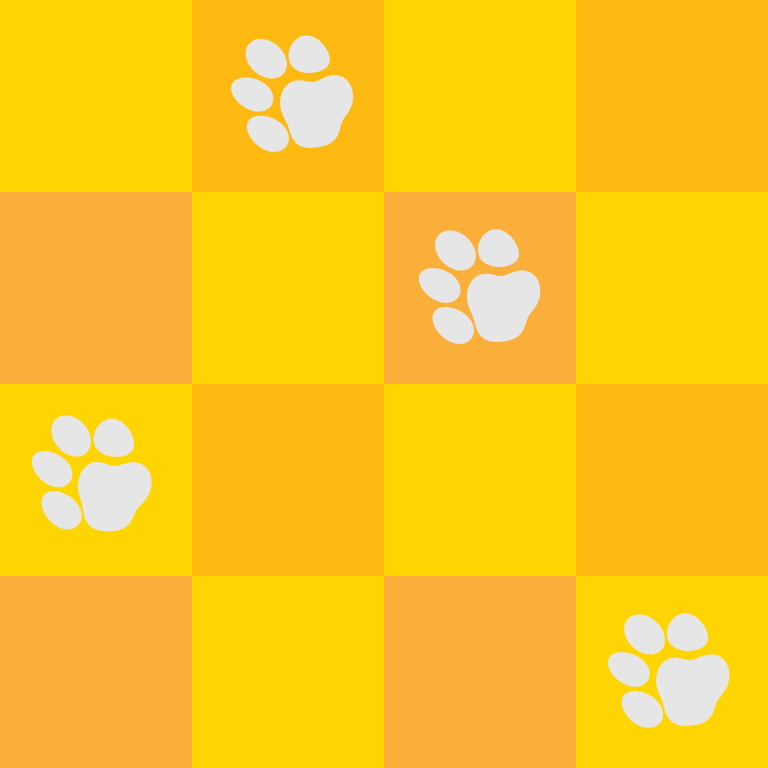
A WebGL 2 fragment shader for this pattern:

```glsl
#version 300 es
precision highp float;
// Four-by-four checkerboard in warm yellows, with one pale paw print in each row.

#define CELLS 4.0
#define PAW_SIZE 0.5208
#define YELLOW vec3(1.0, 0.832, 0.012)
#define AMBER vec3(0.99, 0.726, 0.07)
#define ORANGE vec3(0.985, 0.686, 0.23)
#define PAW_GREY vec3(0.902)

uniform vec2 u_resolution;
out vec4 fragColor;

// Expresses p in axes turned counter-clockwise by the angle.
vec2 intoTurned(vec2 p, float angle) {
    float c = cos(angle), s = sin(angle);
    return mat2(c, -s, s, c) * p;
}

// Approximate distance to an egg; positive taper widens its +x end.
float egg(vec2 p, vec2 radii, float angle, float taper) {
    vec2 q = intoTurned(p, angle);
    q.y /= 1.0 + taper * q.x / radii.x;
    float k = length(q / radii);
    return k * (k - 1.0) / max(length(q / (radii * radii)), 1e-4);
}

// Heel pad: a circle whose radius swells into three uneven lobes.
float heelPad(vec2 p) {
    float a = atan(p.y, p.x);
    float radius = 0.354 + 0.0035 * sin(a) + 0.0225 * sin(2.0 * a)
                 + 0.046 * sin(3.0 * a) - 0.018 * cos(4.0 * a)
                 + 0.008 * cos(6.0 * a);
    return length(p) - radius;
}

// Four toes around the heel pad.
float paw(vec2 p) {
    float d = heelPad(p - vec2(0.24, -0.18));
    d = min(d, egg(p - vec2(-0.23, 0.36), vec2(0.228, 0.172), -0.76, 0.0));
    d = min(d, egg(p - vec2(0.205, 0.37), vec2(0.21, 0.182), -0.45, -0.2));
    d = min(d, egg(p - vec2(-0.39, 0.015), vec2(0.224, 0.153), -0.53, 0.08));
    return min(d, egg(p - vec2(-0.255, -0.385), vec2(0.228, 0.158), -0.62, 0.08));
}

void main() {
    float side = min(u_resolution.x, u_resolution.y);
    vec2 grid = gl_FragCoord.xy / side * CELLS;
    float pixel = CELLS / side;

    // Smoothed parity of column and row: 0 on even cells, 1 on odd ones.
    vec2 odd = clamp((0.5 - abs(mod(grid, 2.0) - 1.5)) / pixel + 0.5, 0.0, 1.0);
    vec3 evenRow = mix(ORANGE, YELLOW, odd.x);
    vec3 oddRow = mix(YELLOW, AMBER, odd.x);
    vec3 color = mix(evenRow, oddRow, odd.y);

    // Centre in cells and tilt of each paw, bottom row first.
    vec3 paws[4] = vec3[4](
        vec3(3.477, 0.508, 0.0), vec3(0.471, 1.531, -0.1),
        vec3(2.492, 2.508, 0.0), vec3(1.516, 3.513, 0.052));
    float nearest = 1e3;
    for (int i = 0; i < 4; i++) {
        vec2 p = intoTurned(grid - paws[i].xy, paws[i].z) / PAW_SIZE;
        nearest = min(nearest, paw(p) * PAW_SIZE);
    }
    float cover = 1.0 - smoothstep(-0.75 * pixel, 0.75 * pixel, nearest);
    fragColor = vec4(mix(color, PAW_GREY, cover), 1.0);
}
```
